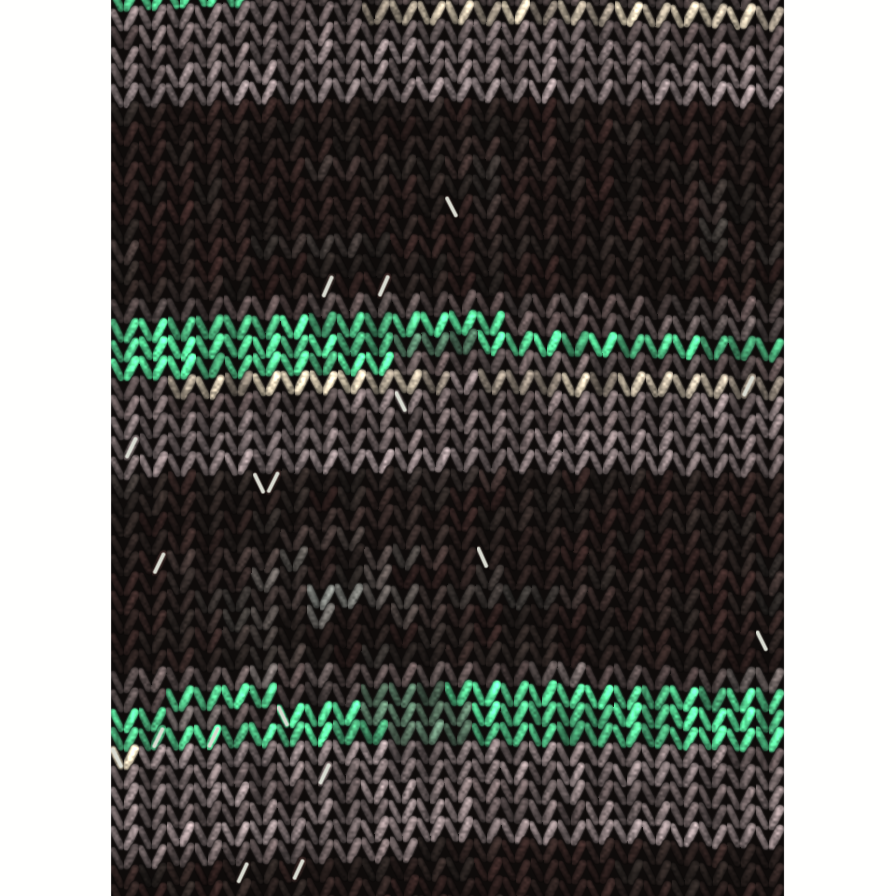
Give the GLSL for this texture, as a WebGL 1 fragment shader.

```glsl
precision highp float;
uniform vec2 u_resolution;

#define WALES 24.0
#define ROWS 46.0
#define STRIPE_ROWS 19.0
#define SWATCH_LEFT 0.124
#define SWATCH_RIGHT 0.875
#define STITCH_ASPECT 1.44
#define BLACK_YARN vec3(0.15, 0.13, 0.12)
#define GREY_YARN vec3(0.47, 0.42, 0.42)
#define GREEN_YARN vec3(0.33, 0.83, 0.57)
#define BEIGE_YARN vec3(0.80, 0.75, 0.65)
#define GAP_COLOR vec3(0.055, 0.042, 0.038)
#define PAPER vec3(1.0, 1.0, 0.995)

float hash(vec2 p) {
  vec3 q = fract(vec3(p.xyx) * 0.1031);
  q += dot(q, q.yzx + 33.33);
  return fract((q.x + q.y) * q.z);
}

float noise(vec2 p) {
  vec2 i = floor(p), f = fract(p);
  f = f * f * (3.0 - 2.0 * f);
  return mix(mix(hash(i), hash(i + vec2(1.0, 0.0)), f.x),
             mix(hash(i + vec2(0.0, 1.0)), hash(i + 1.0), f.x), f.y);
}

float span(float a, float b, float x) {
  return step(a, x) * step(x, b);
}

// Extent of the green yarn in the last three rows of each stripe
float greenYarn(float row, float stripe, float t) {
  if (row < 15.5) return 0.0;
  if (stripe < -0.5) return span(0.0, 0.22, t);
  if (stripe < 0.5) {
    if (row < 16.5) return span(0.0, 0.6, t);
    if (row < 17.5) return 1.0 - 0.6 * span(0.42, 0.53, t);
    return span(0.0, 0.4, t);
  }
  float dim = 0.3 * span(0.38, 0.55, t);
  if (row < 16.5) return max(dim, span(0.1, 0.25, t) + span(0.5, 1.0, t));
  if (row < 17.5) return max(dim, span(0.0, 0.1, t) + span(0.25, 0.38, t) + span(0.53, 1.0, t));
  return max(dim, span(0.0, 0.4, t) + span(0.55, 1.0, t));
}

float beigeYarn(float row, float stripe, float t) {
  if (row > 0.5) return 0.0;
  if (stripe < 0.5) return span(0.37, 1.0, t);
  if (stripe < 1.5) return span(0.1, 0.49, t) + span(0.56, 1.0, t);
  return span(0.0, 0.06, t);
}

// Dyed yarn colour of one stitch
vec3 yarnColor(float wale, float k) {
  float t = (wale + 0.5) / WALES;
  float stripe = floor(k / STRIPE_ROWS);
  float row = k - stripe * STRIPE_ROWS;
  float rnd = hash(vec2(wale, k) + 7.0);
  float drift = noise(vec2(t * 7.0, k * 0.9) + 20.0);

  float grey = step(row, 4.5) + span(14.5, 15.5, row) * 0.5 + step(15.5, row) * 0.62;
  grey += step(1.5, stripe) * span(4.5, 5.5, row) * step(t, 0.45);
  grey *= 0.5 + 0.5 * drift + 0.25 * rnd;
  grey += 0.2 * span(3.5, 4.5, row);

  vec3 dark = mix(BLACK_YARN, vec3(0.19, 0.115, 0.11), 0.7 * hash(vec2(k, wale)));
  vec3 col = mix(dark, GREY_YARN, clamp(grey, 0.0, 1.2));

  // Pale heathered patches in the dark bands
  vec2 fromPatch = vec2((t - 0.32) * 8.0, (k - 30.0) * 0.38);
  float pale = exp(-dot(fromPatch, fromPatch)) * step(0.45, rnd);
  pale += 0.35 * smoothstep(0.72, 0.95, noise(vec2(t * 9.0, k * 0.5)));
  col = mix(col, vec3(0.55, 0.57, 0.55), 0.6 * pale * step(4.5, row));

  col = mix(col, BEIGE_YARN, beigeYarn(row, stripe, t) * (0.45 + 0.5 * rnd));
  float green = greenYarn(row, stripe, t);
  col = mix(col, GREEN_YARN, green * (0.8 + 0.2 * rnd));
  return col * (0.82 + 0.36 * rnd);
}

void main() {
  vec2 uv = gl_FragCoord.xy / u_resolution;
  float t = (uv.x - SWATCH_LEFT) / (SWATCH_RIGHT - SWATCH_LEFT);
  float pixel = ROWS / u_resolution.y;

  // Slightly bowed fabric grid, rows counted downward
  float v = (1.0 - uv.y) * ROWS - 0.3;
  v += 0.35 * sin(3.14 * t) - 0.18 + 0.12 * (noise(vec2(t * 9.0, v * 0.3)) - 0.5);
  float x = t * WALES + 0.12 * sin(uv.y * 9.0) * sin(3.14 * t);
  float wale = floor(x);
  float across = (fract(x) - 0.46) * STITCH_ASPECT;
  float rightLeg = step(0.0, across);

  // Slanted legs of the V stitches, overlapping between rows
  vec3 col = GAP_COLOR;
  vec2 axis = vec2(0.21, -0.43);
  for (int j = -1; j <= 1; j++) {
    float k = floor(v) + float(j);
    vec2 id = vec2(wale * 2.0 + rightLeg, k);
    float wobble = hash(id + 3.0) - 0.5;
    vec2 c = vec2(abs(across) - 0.36, v - k - 0.5 + 0.14 * wobble);
    float along = clamp(dot(c, axis) / dot(axis, axis), -1.0, 1.0);
    float d = length(c - axis * along);
    float radius = mix(0.21, 0.25, rightLeg) + 0.03 * wobble;
    float soft = max(0.07, 0.6 * pixel);
    float cover = 1.0 - smoothstep(radius - soft, radius + soft, d);
    float body = clamp(1.0 - d * d / (radius * radius), 0.0, 1.0);
    float shade = mix(0.45, 1.2, body) * mix(0.78, 1.08, rightLeg);
    shade *= 0.9 + 0.15 * along + 0.35 * (noise(vec2(x * 9.0, v * 7.0)) - 0.5);
    vec3 leg = yarnColor(wale, k) * shade;
    float fleck = step(0.993, hash(id + 51.0)) * (1.0 - smoothstep(0.04, 0.16, d));
    leg = mix(leg, vec3(0.85, 0.86, 0.82), fleck);
    col = mix(col, leg, cover);
  }

  // Plain margins at both sides
  float edge = 0.75 / u_resolution.x;
  float inside = smoothstep(SWATCH_LEFT - edge, SWATCH_LEFT + edge, uv.x)
               * (1.0 - smoothstep(SWATCH_RIGHT - edge, SWATCH_RIGHT + edge, uv.x));
  gl_FragColor = vec4(mix(PAPER, col, inside), 1.0);
}
```
